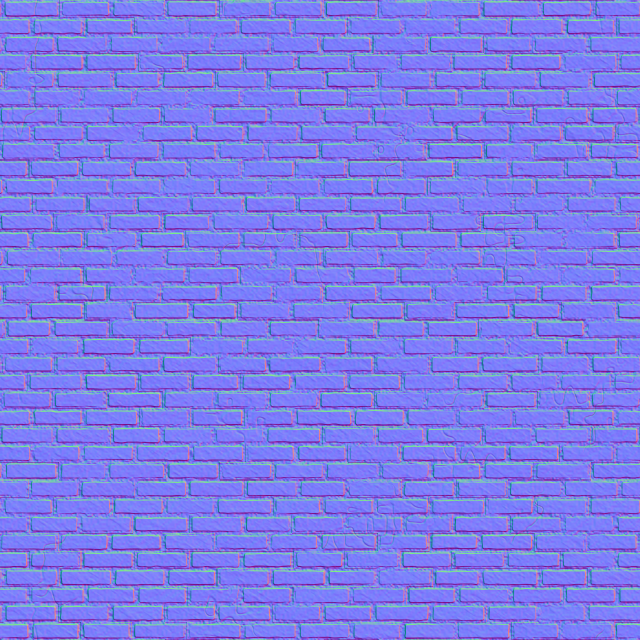
Give the GLSL for this texture map, as a three.js fragment shader.

```glsl
varying vec2 vUv;

const vec2 BRICKS = vec2(12.0, 36.0);        // repeats across and up
const vec2 HALF_GAP = vec2(0.0042, 0.0035);  // half the mortar joint
const float STAGGER = 0.05;                  // joint offset of odd courses
const float JOINT_JITTER = 0.13;             // in brick lengths
const float COURSE_JITTER = 0.07;
const float CORNER = 0.0026;
const float BEVEL = 0.0017;
const float EDGE_WOBBLE = 0.0013;
const float DEPTH_MIN = 0.0006;
const float DEPTH_MAX = 0.0036;
const float TILT = 0.05;
const float FACE_GRAIN = 0.00038;
const float WRINKLE = 0.0008;
const float MORTAR_GRAIN = 0.0013;
const float CRACK_DEPTH = 0.0006;
const float SLOPE_STEP = 0.0006;
const float FOOTPRINT = 0.0010;              // width averaged into one colour
const float BLUE_FALLOFF = 4.0;              // darkening of blue on steep slopes
const vec3 FLAT_COLOUR = vec3(0.490, 0.492, 0.990);

float hash(vec2 p) {
  vec3 q = fract(p.xyx * 0.1031);
  q += dot(q, q.yzx + 33.33);
  return fract((q.x + q.y) * q.z);
}

// Value noise that wraps after the given number of cells
float noise(vec2 p, float period) {
  vec2 i = floor(p), f = fract(p);
  f = f * f * (3.0 - 2.0 * f);
  vec2 a = mod(i, period), b = mod(i + 1.0, period);
  return mix(mix(hash(a), hash(vec2(b.x, a.y)), f.x),
             mix(hash(vec2(a.x, b.y)), hash(b), f.x), f.y);
}

float tiledNoise(vec2 uv, float cells) {
  return noise(uv * cells, cells);
}

float jointAt(float i, float course) {
  return i + JOINT_JITTER * (hash(vec2(mod(i, BRICKS.x) + 7.0, course + 3.0)) - 0.5);
}

float roundedBox(vec2 p, vec2 halfSize, float radius) {
  vec2 q = abs(p) - halfSize + radius;
  return length(max(q, 0.0)) + min(max(q.x, q.y), 0.0) - radius;
}

// Thin broken contour lines
float cracks(vec2 uv) {
  float field = tiledNoise(uv, 9.0) + 0.3 * tiledNoise(uv, 64.0);
  float line = 1.0 - smoothstep(0.0, 0.03, abs(field - 0.65));
  return line * smoothstep(0.6, 0.75, tiledNoise(uv + 0.37, 11.0));
}

float wallHeight(vec2 uv) {
  // Find the brick between its two jittered joints
  float row = floor(uv.y * BRICKS.y);
  float course = mod(row, BRICKS.y);
  float shift = STAGGER + 0.5 * (1.0 - mod(row, 2.0))
              + COURSE_JITTER * (hash(vec2(course, 91.0)) - 0.5);
  float x = uv.x * BRICKS.x - shift;
  float i = floor(x);
  if (x < jointAt(i, course)) i -= 1.0;
  else if (x > jointAt(i + 1.0, course)) i += 1.0;
  float left = jointAt(i, course), right = jointAt(i + 1.0, course);
  vec2 id = vec2(mod(i, BRICKS.x), course);

  // Outline with uneven edges
  vec2 local = vec2(x - 0.5 * (left + right), uv.y * BRICKS.y - row - 0.5) / BRICKS;
  vec2 halfSize = 0.5 * vec2(right - left, 1.0) / BRICKS - HALF_GAP;
  halfSize += 0.0010 * (vec2(hash(id + 21.0), hash(id + 43.0)) - 0.5);
  float d = roundedBox(local, halfSize, CORNER);
  d += EDGE_WOBBLE * (tiledNoise(uv, 90.0) - 0.5);
  float inside = 0.72 * smoothstep(BEVEL * 0.5, -BEVEL * 0.5, d)
               + 0.28 * smoothstep(0.0030, -0.0012, d);

  // Brick face: tilt, grain and sparse slanted wrinkles
  vec2 tilt = TILT * (vec2(hash(id + 5.0), hash(id + 13.0)) - 0.5);
  vec2 slant = vec2(60.0 * (uv.x - uv.y), 120.0 * uv.x + 180.0 * uv.y);
  float face = dot(local, tilt)
             + FACE_GRAIN * (tiledNoise(uv, 290.0) + 0.9 * tiledNoise(uv, 120.0) - 0.9)
             + WRINKLE * max(noise(slant, 60.0) - 0.6, 0.0);

  // Mortar: rough, in places nearly flush with the bricks
  float recess = smoothstep(0.2, 0.9, 0.35 * tiledNoise(uv, 19.0)
               + 0.3 * tiledNoise(uv, 57.0) + 0.35 * hash(id + 67.0));
  float mortar = -mix(DEPTH_MIN, DEPTH_MAX, recess)
               + MORTAR_GRAIN * (tiledNoise(uv, 190.0) - 0.5)
               + 0.9 * MORTAR_GRAIN * (tiledNoise(uv, 350.0) - 0.5);

  return mix(mortar, face, inside) - CRACK_DEPTH * cracks(uv);
}

// Surface direction encoded as colour
vec3 slopeColour(vec2 uv) {
  float h = wallHeight(uv);
  vec2 slope = vec2(wallHeight(uv + vec2(SLOPE_STEP, 0.0)),
                    wallHeight(uv + vec2(0.0, SLOPE_STEP))) - h;
  vec3 normal = normalize(vec3(-slope / SLOPE_STEP, 1.0));
  normal.z = pow(normal.z, BLUE_FALLOFF);
  return FLAT_COLOUR + 0.5 * (normal - vec3(0.0, 0.0, 1.0));
}

void main() {
  // Average four points of a fixed footprint
  vec3 colour = vec3(0.0);
  for (int k = 0; k < 4; k++) {
    vec2 corner = vec2(mod(float(k), 2.0), floor(float(k) * 0.5)) - 0.5;
    colour += 0.25 * slopeColour(vUv + corner * FOOTPRINT - 0.5 * SLOPE_STEP);
  }
  gl_FragColor = vec4(colour, 1.0);
}
```
